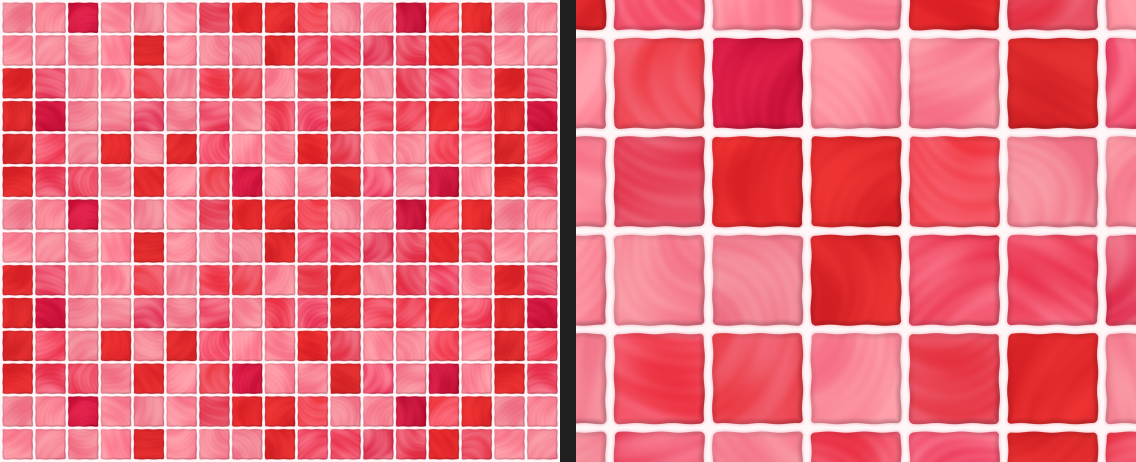
Left, the full canvas; right, a detail of the centre.
Reproduce this pattern procedurally as a Shadertoy shader.

```glsl
// Glass mosaic: 17 by 14 rounded square tiles in reds and pinks on pale grout.
// Each tile hashes its cell for a glaze and a stroke direction; bent, layered
// sines paint the brushed swirls. The layout recurs every 15 columns, 6 rows.

const vec2 GRID = vec2(17.0, 14.0);
const vec2 LAYOUT = vec2(15.0, 6.0);
const float MARGIN = 0.04;        // outer border, in cells
const float HALF_TILE = 0.457;    // half a tile's side, in cells
const float CORNER = 0.045;
const vec3 GROUT = vec3(0.995, 0.965, 0.97);

vec3 hash3(vec2 p, float seed) {
    vec3 q = fract((p.xyx + seed) * vec3(0.1031, 0.1030, 0.0973));
    q += dot(q, q.yxz + 33.33);
    return fract((q.xxy + q.yzz) * q.zyx);
}

float roundedBox(vec2 p, float halfSide, float radius) {
    vec2 d = abs(p) - halfSide + radius;
    return length(max(d, 0.0)) + min(max(d.x, d.y), 0.0) - radius;
}

vec2 rotate(vec2 p, float angle) {
    float c = cos(angle), s = sin(angle);
    return vec2(c * p.x - s * p.y, s * p.x + c * p.y);
}

// Curved brush strokes: broad bands, finer streaks and a soft cloud, 0 to 1
float strokes(vec2 p, vec3 rnd) {
    vec2 q = rotate(p, rnd.x * 6.2832);
    q.y += (rnd.y - 0.5) * 2.2 * q.x * q.x;
    q.y *= 1.0 + 0.7 * (rnd.z - 0.5) * q.x;
    float warp = 0.8 * sin(q.x * 3.1 + rnd.z * 20.0);
    float sum = 0.0, amp = 0.30, freq = 5.0;
    for (int i = 0; i < 4; i++) {
        float phase = rnd.y * 40.0 + float(i) * 2.4;
        float fade = 0.6 + 0.4 * sin(q.x * 4.0 + phase * 1.7);
        sum += amp * fade * sin(q.y * freq + warp + phase);
        amp *= 0.62;
        freq *= 2.1;
    }
    float cloud = sin(q.x * 3.7 + rnd.x * 30.0) * sin(q.y * 3.3 + rnd.z * 17.0);
    return smoothstep(-0.65, 0.65, sum + 0.28 * cloud);
}

// Four glazes, each a ramp from deep to light
vec3 glaze(float pick, float tint, float tone) {
    if (pick < 0.05) return mix(vec3(0.74, 0.04, 0.19), vec3(0.88, 0.14, 0.30), tone);
    if (pick < 0.31) return mix(vec3(0.83, 0.12, 0.14), vec3(0.93, 0.20, 0.20), tone);
    if (pick < 0.65) {
        vec3 deep = mix(vec3(0.89, 0.16, 0.32), vec3(0.92, 0.20, 0.23), tint);
        return mix(deep, vec3(0.98, 0.51, 0.59), tone * (1.0 - 0.35 * tint));
    }
    return mix(vec3(0.95, 0.40, 0.50), vec3(0.99, 0.63, 0.67), 0.15 + 0.85 * tone);
}

// Darkened rim, heavier at the lower right
vec3 shadeRim(vec3 color, vec2 p, float dist) {
    float rim = smoothstep(-0.07, 0.0, dist);
    float side = 0.6 + 0.5 * (p.x - p.y);
    return color * (1.0 - 0.22 * rim * clamp(side, 0.25, 1.0));
}

void mainImage(out vec4 fragColor, in vec2 fragCoord) {
    vec2 span = GRID + 2.0 * MARGIN;
    vec2 p = fragCoord / iResolution.xy * span - MARGIN;
    float pixel = span.x / iResolution.x;

    // Cell and its random values
    vec2 cell = clamp(floor(p), vec2(0.0), GRID - 1.0);
    vec2 local = p - cell - 0.5;
    vec2 id = mod(cell, LAYOUT);
    vec3 kind = hash3(id, 7.0);
    vec3 stroke = hash3(id, 41.0);

    // Tile outline, slightly uneven
    vec2 wobble = 0.006 * sin(local.yx * 17.0 + stroke.xy * 30.0);
    float dist = roundedBox(local + wobble, HALF_TILE, CORNER);

    // Glaze over grout
    vec3 tile = glaze(kind.x, kind.y, strokes(local, stroke));
    tile *= 0.97 + 0.06 * kind.z;
    tile = shadeRim(tile, local, dist);
    vec3 grout = mix(vec3(0.98, 0.86, 0.88), GROUT, smoothstep(0.0, 0.035, dist));
    float cover = 1.0 - smoothstep(-0.7 * pixel, 0.7 * pixel, dist);
    fragColor = vec4(mix(grout, tile, cover), 1.0);
}
```
